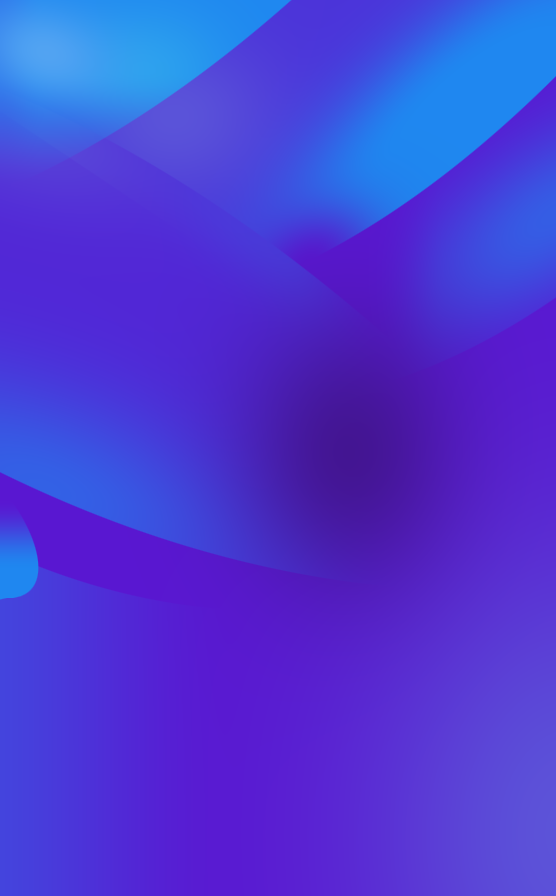
A Shadertoy shader for this background:

```glsl
#define ASPECT 0.622
#define VIOLET vec3(0.35, 0.09, 0.82)
#define IRIS vec3(0.32, 0.15, 0.84)
#define INDIGO vec3(0.26, 0.28, 0.87)
#define ROYAL vec3(0.20, 0.38, 0.90)
#define AZURE vec3(0.12, 0.53, 0.94)
#define SKY vec3(0.17, 0.63, 0.93)
#define PALE vec3(0.32, 0.64, 0.95)
#define LAVENDER vec3(0.36, 0.34, 0.85)
#define SHADE vec3(0.26, 0.08, 0.56)

// Height at x of the parabola through three points
float arc(float x, vec2 a, vec2 b, vec2 c) {
    float s = (b.y - a.y) / (b.x - a.x);
    float t = (c.y - b.y) / (c.x - b.x);
    return a.y + (x - a.x) * (s + (x - b.x) * (t - s) / (c.x - a.x));
}

// Antialiased mask, 1 where d is positive
float edge(float d) {
    return clamp(0.5 + d / max(fwidth(d), 1e-5), 0.0, 1.0);
}

// Soft elliptical light, turned by an angle
float glow(vec2 p, vec2 centre, vec2 radii, float angle) {
    float c = cos(angle), s = sin(angle);
    vec2 q = p - centre;
    q = vec2(c * q.x + s * q.y, c * q.y - s * q.x) / radii;
    return exp(-dot(q, q));
}

// Violet ground with side lights
vec3 ground(vec2 p) {
    float strip = arc(p.x, vec2(0.043, 0.368), vec2(0.13, 0.34), vec2(0.221, 0.323));
    float leftLight = 1.0 - smoothstep(-0.05, 0.27, p.x);
    vec3 col = mix(VIOLET, INDIGO, leftLight * edge(strip - p.y));
    return mix(col, LAVENDER, 0.95 * glow(p, vec2(0.64, 0.07), vec2(0.23, 0.33), 0.0));
}

// Large diagonal bands, upper right
vec3 lowerBand(vec2 p) {
    return mix(VIOLET, ROYAL, 0.95 * glow(p, vec2(0.62, 0.76), vec2(0.19, 0.085), 0.6));
}

vec3 middleBand(vec2 p) {
    vec3 col = mix(IRIS, INDIGO, 0.4);
    col = mix(col, LAVENDER, 0.9 * glow(p, vec2(0.195, 0.87), vec2(0.11, 0.09), 0.0));
    float beam = 1.3 * glow(p, vec2(0.53, 0.87), vec2(0.30, 0.11), 0.72);
    col = mix(col, AZURE, smoothstep(0.0, 1.1, beam));
    return mix(col, VIOLET, glow(p, vec2(0.345, 0.705), vec2(0.075, 0.055), 0.6));
}

vec3 upperBand(vec2 p) {
    vec3 col = mix(AZURE, SKY, glow(p, vec2(0.163, 0.922), vec2(0.09, 0.07), 0.0));
    col = mix(col, ROYAL, 0.5 * (1.0 - smoothstep(0.0, 0.05, p.x)));
    return mix(col, PALE, glow(p, vec2(0.052, 0.941), vec2(0.075, 0.05), -0.3));
}

// Broad leaf across the centre
vec3 leaf(vec2 p) {
    vec3 col = mix(IRIS, INDIGO, 0.6 * glow(p, vec2(0.30, 0.73), vec2(0.14, 0.05), -0.65));
    col = mix(col, ROYAL, glow(p, vec2(0.05, 0.455), vec2(0.25, 0.11), -0.35));
    float crease = edge(p.y - 0.876 + 0.667 * p.x);
    float haze = glow(p, vec2(0.03, 0.85), vec2(0.16, 0.075), -0.3);
    return mix(col, LAVENDER, haze * (0.55 + 0.15 * crease));
}

void mainImage(out vec4 fragColor, in vec2 fragCoord) {
    vec2 p = fragCoord / iResolution.xy * vec2(ASPECT, 1.0);
    vec3 col = ground(p);

    // Band boundaries
    float low = arc(p.x, vec2(0.469, 0.586), vec2(0.547, 0.622), vec2(0.622, 0.668));
    float mid = arc(p.x, vec2(0.349, 0.711), vec2(0.521, 0.824), vec2(0.622, 0.915));
    float high = arc(p.x, vec2(0.117, 0.846), vec2(0.221, 0.915), vec2(0.326, 1.0));
    col = mix(col, lowerBand(p), edge(p.y - low) * smoothstep(0.40, 0.50, p.x));
    col = mix(col, middleBand(p), edge(p.y - mid));

    // Leaf boundaries, dissolving to the right
    float top = arc(p.x, vec2(0.117, 0.846), vec2(0.26, 0.759), vec2(0.417, 0.638));
    float base = arc(p.x, vec2(0.0, 0.473), vec2(0.13, 0.417), vec2(0.404, 0.349));
    float leafMask = edge(top - p.y) * edge(p.y - base);
    col = mix(col, leaf(p), leafMask * (1.0 - smoothstep(0.32, 0.46, p.x)));

    // Bright corner melting into the leaf
    col = mix(col, upperBand(p), edge(p.y - high) * smoothstep(0.79, 0.92, p.y));

    // Dark hollow
    col = mix(col, SHADE, 0.95 * glow(p, vec2(0.39, 0.495), vec2(0.12, 0.15), 0.0));

    // Drop on the left border
    float t = clamp((0.456 - p.y) / 0.124, 0.0, 1.0);
    float width = 0.09 * pow(t, 0.9) * pow(1.0 - t, 0.35);
    vec3 drop = mix(VIOLET, AZURE, smoothstep(0.1, 0.75, t));
    col = mix(col, drop, edge(width - p.x));

    fragColor = vec4(col, 1.0);
}
```
